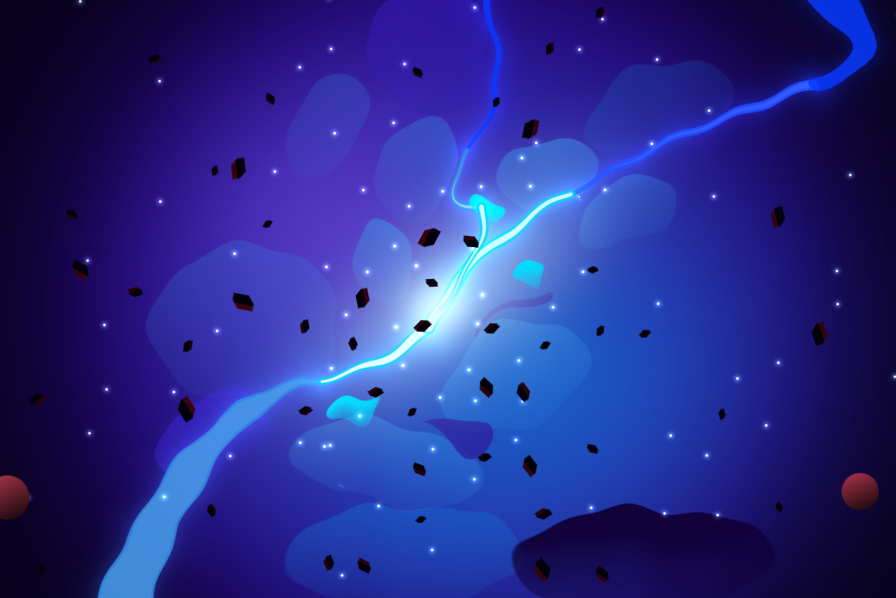
A Shadertoy shader for this background:

```glsl
// A deep-space nebula: overlapping cloud lobes lit by a diagonal energy stream.
// Gaussian glows set the light, tilted ellipses form clouds, tapered Bezier
// ribbons draw the stream, and jittered cells scatter debris and stars.

const vec3 NIGHT = vec3(.035, .008, .13), INDIGO = vec3(.11, .01, .39),
  ROYAL = vec3(.17, .09, .6), AZURE = vec3(.09, .4, .8), SKY = vec3(.2, .56, .9),
  LILAC = vec3(.37, .24, .8), CYAN = vec3(.02, .84, .98),
  ELECTRIC = vec3(.03, .22, .98), PALE = vec3(.75, .88, 1);

vec2 hash2(vec2 c) {
  return fract(sin(c * mat2(127.1, 311.7, 269.5, 183.3)) * 43758.5);
}

vec2 turn(vec2 v, float a) {
  return mat2(cos(a), -sin(a), sin(a), cos(a)) * v;
}

float fill(float d) {
  return 1. - smoothstep(-1., 1., d * iResolution.y);
}

// Shapes are packed as vec4(centre, radii)
float glow(vec2 p, vec4 shape, float tilt) {
  vec2 q = turn(p - shape.xy, tilt) / shape.zw;
  return exp(-dot(q, q));
}

// Tilted ellipse, stronger toward its upper rim
void lobe(inout vec3 col, vec2 p, vec4 shape, float tilt, vec3 ink, float alpha) {
  vec2 q = turn(p - shape.xy, tilt) / shape.zw;
  float d = (length(q) - 1.) * min(shape.z, shape.w);
  col = mix(col, ink, min(alpha * (.65 + .4 * q.y), 1.) * fill(d));
}

// Distance to a Bezier from a to c, bent by b, of half width w.x to w.y
float ribbon(vec2 p, vec2 a, vec2 b, vec2 c, vec2 w) {
  float best = 9.;
  vec2 from = a;
  for (int i = 1; i <= 12; i++) {
    float t = float(i) / 12.;
    vec2 to = mix(mix(a, b, t), mix(b, c, t), t), e = to - from;
    float h = clamp(dot(p - from, e) / dot(e, e), 0., 1.);
    best = min(best, length(p - from - e * h) - mix(w.x, w.y, t - (1. - h) / 12.));
    from = to;
  }
  return best;
}

// Energy strand: soft aura, coloured body, bright filament
void strand(inout vec3 col, vec2 p, vec2 a, vec2 b, vec2 c, vec2 w, vec3 ink, float core) {
  float d = ribbon(p, a, b, c, w);
  col += ink * .2 * exp(-max(d, 0.) * 55.);
  col = mix(col, ink, .85 * fill(d));
  col = mix(col, vec3(.9, 1, 1), core * fill(d + .004));
}

void planet(inout vec3 col, vec2 p, vec2 centre, float radius) {
  vec2 q = (p - centre) / radius;
  float light = clamp(.6 - .15 * q.x + .35 * q.y, .15, 1.);
  col = mix(col, vec3(.62, .19, .27) * light, fill((length(q) - 1.) * radius));
}

// Angular rocks in jittered cells, denser near the core
void debris(inout vec3 col, vec2 p, vec2 core, float size) {
  vec2 id = floor(p / size), k = hash2(id + 31.);
  vec2 centre = (id + .2 + .6 * hash2(id + 7.)) * size;
  float r = mix(.006, .015, k.x * k.x);
  vec2 q = turn(p - centre, k.y * 6.28) * vec2(.8, 1.15);
  float d = max(max(abs(q.x), abs(q.y)), abs(q.x + q.y * .6)) - r;
  float chance = .9 * glow(centre, vec4(core, .48, .42), 0.);
  vec3 stone = mix(NIGHT * .3, vec3(.22, .01, .06), step(r * .3, q.y) * k.x);
  col = mix(col, stone, fill(d) * step(hash2(id).x, chance));
}

vec3 stars(vec2 p, float size, float chance) {
  vec2 id = floor(p / size);
  float d = length(p - (id + .2 + .6 * hash2(id + 53.)) * size);
  return PALE * (fill(d - .0018) + .3 * exp(-d * d * 3e4)) * step(hash2(id + 11.).y, chance);
}

void mainImage(out vec4 fragColor, in vec2 fragCoord) {
  vec2 p = fragCoord / iResolution.xy * vec2(1.5, 1), core = vec2(.735, .485);
  // Backdrop light
  float r = length(p - vec2(.76, .47));
  vec3 col = mix(INDIGO, NIGHT, smoothstep(.48, .86, r));
  col = mix(ROYAL, col, smoothstep(.3, .68, r));
  col = mix(col, AZURE, .85 * glow(p, vec4(.88, .36, .36, .3), .3));
  col = mix(col, LILAC, .75 * glow(p, vec4(.56, .62, .26, .22), .6));
  // Cloud lobes with gently waved rims
  vec2 w = p + .007 * sin(p.yx * 29.) + .004 * sin(p.yx * 57. + 1.);
  lobe(col, w, vec4(.72, .92, .1, .11), .2, ROYAL * 1.2, .6);
  lobe(col, w, vec4(.545, .79, .06, .09), -.4, SKY, .22);
  lobe(col, w, vec4(.7, .72, .065, .09), -.3, SKY, .33);
  lobe(col, w, vec4(.41, .46, .16, .13), .2, SKY, .22);
  lobe(col, w, vec4(1.1, .82, .13, .07), .4, AZURE, .25);
  lobe(col, w, vec4(.92, .71, .085, .06), .2, SKY, .5);
  lobe(col, w, vec4(1.05, .645, .1, .045), .5, SKY, .33);
  lobe(col, w, vec4(.64, .56, .05, .07), .1, SKY, .5);
  lobe(col, w, vec4(.86, .37, .13, .085), .5, SKY, .45);
  lobe(col, w, vec4(.36, .27, .1, .065), .5, ROYAL * 1.4, .5);
  lobe(col, w, vec4(.68, .07, .2, .085), 0., AZURE, .5);
  lobe(col, w, vec4(.65, .225, .16, .07), -.15, SKY, .4);
  lobe(col, w, vec4(1.08, .065, .22, .085), 0., INDIGO * .6, 1.2);
  // Dark hollows
  float gap = ribbon(w, vec2(.71, .3), vec2(.76, .29), vec2(.8, .26), vec2(0, .03));
  gap = min(gap, ribbon(w, vec2(.8, .435), vec2(.84, .49), vec2(.92, .51), vec2(.002, .008)));
  col = mix(col, ROYAL, .7 * fill(gap));
  col = mix(col, PALE, .65 * glow(p, vec4(core + .025, .25, .115), .65));
  // Energy stream, branch and cyan pools
  vec2 s = p + .004 * sin(p.yx * 60.), v = p + .008 * sin(p.yx * 85.);
  vec2 joint = vec2(.54, .365), heart = vec2(.72, .45), bend = vec2(.957, .678),
    rise = vec2(1.367, .859), hook = vec2(.785, .75), fork = vec2(.81, .65);
  strand(col, s, vec2(.2, -.03), vec2(.33, .34), joint, vec2(.045, .005), SKY, .1);
  strand(col, s, bend, vec2(1.15, .79), rise, vec2(.004, .008), ELECTRIC + .1, .1);
  strand(col, s, rise, vec2(1.52, .91), vec2(1.37, 1.02), vec2(.01, .03), ELECTRIC, 0.);
  strand(col, s, vec2(.805, 1.02), vec2(.87, .84), hook, vec2(.006, .003), ELECTRIC, 0.);
  strand(col, s, hook, vec2(.72, .66), fork, vec2(.003, .007), SKY, .5);
  lobe(col, v, vec4(fork, .028, .018), 0., CYAN, 1.4);
  lobe(col, v, vec4(.89, .545, .026, .022), .6, CYAN, 1.4);
  lobe(col, v, vec4(.595, .315, .043, .022), .2, CYAN, 1.2);
  strand(col, s, joint, vec2(.645, .39), heart, vec2(.006, .012), CYAN, 1.);
  strand(col, s, heart, vec2(.76, .57), bend, vec2(.012, .007), CYAN, .9);
  strand(col, s, fork, vec2(.82, .59), core, vec2(.008, .004), CYAN, .9);
  col = mix(col, vec3(.9, 1, 1), .85 * glow(p, vec4(core, .06, .045), .7));
  // Scattered bodies
  col += stars(p, .105, .45) + stars(p + .37, .06, .5 * glow(p, vec4(core, .3, .3), 0.));
  debris(col, p, core, .095);
  planet(col, p, vec2(.012, .168), .037);
  planet(col, p, vec2(1.44, .178), .031);
  fragColor = vec4(clamp(col, 0., 1.), 1);
}
```
